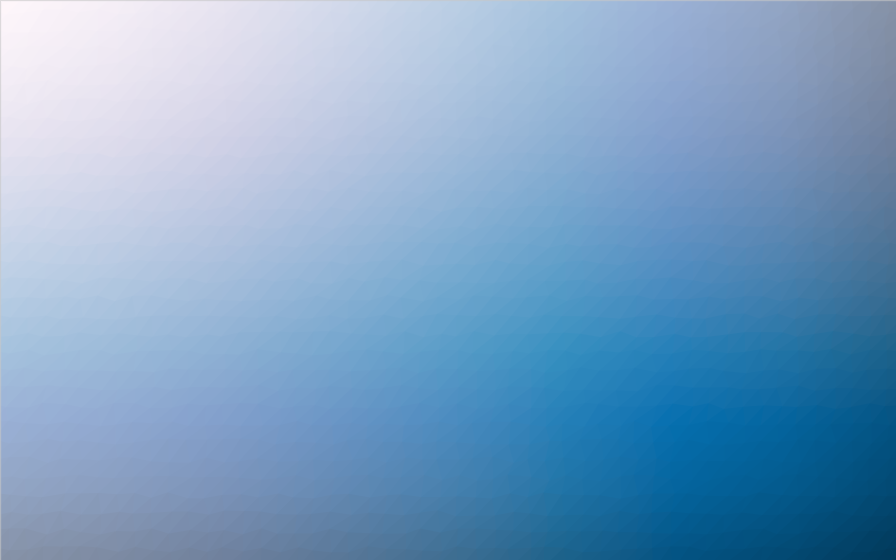
Reproduce this background procedurally as a Shadertoy shader.

```glsl
const float COLUMNS = 50.0;                  // mesh cells across the canvas width
const vec2 GRID_SHIFT = vec2(0.5, 0.6);      // offset of the mesh, in cells
const float JITTER = 0.36;                   // spread of the vertices, in cells
const float RIM_WIDTH = 0.0013;              // in canvas widths
const float RIM_OPACITY = 0.6;
const vec3 RIM_COLOR = vec3(0.78);

// Ramp from pale lilac to deep navy, in 8-bit sRGB
const int STOPS = 9;
const vec3 RAMP[STOPS] = vec3[STOPS](
    vec3(255, 247, 251), vec3(236, 231, 242), vec3(208, 209, 230),
    vec3(166, 189, 219), vec3(116, 169, 207), vec3(54, 144, 192),
    vec3(5, 112, 176), vec3(4, 90, 141), vec3(2, 56, 88));

// Rows give white-normalised XYZ from linear RGB
const mat3 RGB_TO_XYZ = mat3(
    0.4339, 0.3762, 0.1899,
    0.2126, 0.7152, 0.0722,
    0.0177, 0.1095, 0.8728);

// Cube-root XYZ: blending here equals blending in Lab
vec3 toPerceptual(vec3 srgb) {
    vec3 lin = mix(srgb / 12.92, pow((srgb + 0.055) / 1.055, vec3(2.4)),
                   step(0.04045, srgb));
    return pow(lin * RGB_TO_XYZ, vec3(1.0 / 3.0));
}

vec3 toSrgb(vec3 perceptual) {
    vec3 xyz = perceptual * perceptual * perceptual;
    vec3 lin = clamp(xyz * inverse(RGB_TO_XYZ), 0.0, 1.0);
    return mix(lin * 12.92, 1.055 * pow(lin, vec3(1.0 / 2.4)) - 0.055,
               step(0.0031308, lin));
}

vec3 rampAt(float t) {
    float s = clamp(t, 0.0, 1.0) * float(STOPS - 1);
    int i = min(int(s), STOPS - 2);
    return mix(toPerceptual(RAMP[i] / 255.0),
               toPerceptual(RAMP[i + 1] / 255.0), s - float(i));
}

vec2 hash2(vec2 p) {
    vec3 q = fract(p.xyx * vec3(0.1031, 0.1030, 0.0973));
    q += dot(q, q.yzx + 33.33);
    return fract((q.xx + q.yz) * q.zy);
}

vec2 meshVertex(vec2 cell) {
    return cell + GRID_SHIFT + JITTER * (hash2(cell + 71.0) - 0.5);
}

// Signed distance to the line a-b, positive on its left
float leftOf(vec2 p, vec2 a, vec2 b) {
    vec2 e = normalize(b - a);
    return e.x * (p.y - a.y) - e.y * (p.x - a.x);
}

// Adds a counter-clockwise triangle: centroid weighted by its pixel coverage
void addFacet(inout vec3 sum, vec2 p, vec2 a, vec2 b, vec2 c, float pixel) {
    float d = min(leftOf(p, a, b), min(leftOf(p, b, c), leftOf(p, c, a)));
    float coverage = clamp(0.5 + d / pixel, 0.0, 1.0);
    sum += coverage * vec3((a + b + c) / 3.0, 1.0);
}

// Centroid of the mesh facet under p
vec2 facetCentre(vec2 p, float pixel) {
    vec2 home = floor(p - GRID_SHIFT);
    vec3 sum = vec3(p, 1.0) * 1e-4;
    for (int y = -1; y <= 1; y++)
    for (int x = -1; x <= 1; x++) {
        vec2 cell = home + vec2(x, y);
        vec2 lowLeft = meshVertex(cell);
        vec2 lowRight = meshVertex(cell + vec2(1, 0));
        vec2 topLeft = meshVertex(cell + vec2(0, 1));
        vec2 topRight = meshVertex(cell + vec2(1, 1));
        addFacet(sum, p, lowLeft, lowRight, topRight, pixel);
        addFacet(sum, p, lowLeft, topRight, topLeft, pixel);
    }
    return sum.xy / sum.z;
}

void mainImage(out vec4 fragColor, in vec2 fragCoord) {
    float width = iResolution.x;
    float aspect = width / iResolution.y;

    // Each facet takes one flat colour from its centroid
    vec2 p = fragCoord / width * COLUMNS;
    vec2 uv = facetCentre(p, COLUMNS / width) / COLUMNS * vec2(1.0, aspect);

    // Equal blend of a left-to-right and a top-to-bottom ramp
    vec3 color = toSrgb(mix(rampAt(uv.x), rampAt(1.0 - uv.y), 0.5));

    // Hairline rim along the left and top edges
    float edge = min(fragCoord.x, iResolution.y - fragCoord.y);
    float rim = clamp(RIM_WIDTH * width - edge + 0.5, 0.0, 1.0);
    color = mix(color, RIM_COLOR, rim * RIM_OPACITY);

    fragColor = vec4(color, 1.0);
}
```
